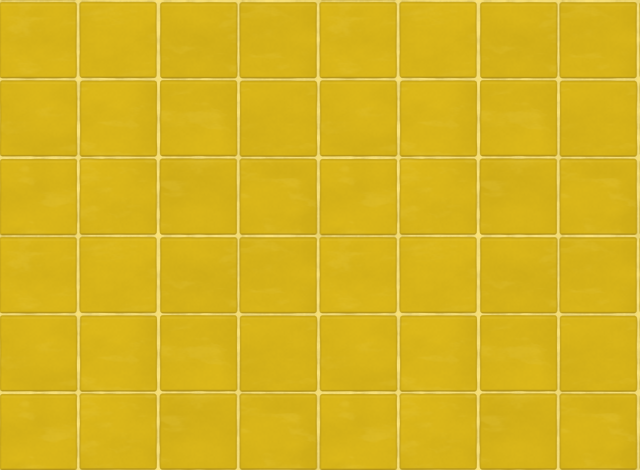
A Shadertoy shader for this texture:

```glsl
// Glossy yellow ceramic tiles, eight across and six down, in pale grout.
// Each tile is a rounded box with its own tone, cloudy glaze and shaded rim;
// the variation recurs every 4 by 3 tiles, so the canvas wraps without a seam.

const vec2 TILE_COUNT = vec2(8.0, 6.0);
const vec2 VARIATION_PERIOD = vec2(4.0, 3.0);
const vec2 GRID_SHIFT = vec2(0.02, 0.012);
const vec2 TILE_HALF_SIZE = vec2(0.480, 0.484);
const float CORNER_RADIUS = 0.035;

const vec3 GLAZE_LIGHT = vec3(0.86, 0.72, 0.10);
const vec3 GLAZE_DEEP = vec3(0.815, 0.68, 0.09);
const vec3 GLAZE_SHEEN = vec3(0.90, 0.79, 0.29);
const vec3 RIM_SHADE = vec3(0.68, 0.56, 0.10);
const vec3 GROUT_EDGE = vec3(0.85, 0.75, 0.34);
const vec3 GROUT_CORE = vec3(0.95, 0.86, 0.46);

float hash(vec2 p) {
    return fract(sin(dot(p, vec2(127.1, 311.7))) * 43758.5453);
}

// Value noise on a lattice that wraps after a whole number of cells
float wrappedNoise(vec2 p, vec2 period) {
    vec2 cell = floor(p);
    vec2 f = p - cell;
    f = f * f * (3.0 - 2.0 * f);
    vec2 a = mod(cell, period);
    vec2 b = mod(cell + 1.0, period);
    return mix(mix(hash(a), hash(vec2(b.x, a.y)), f.x),
               mix(hash(vec2(a.x, b.y)), hash(b), f.x), f.y);
}

float cloudNoise(vec2 p, vec2 period) {
    float sum = 0.0;
    float weight = 0.55;
    for (int octave = 0; octave < 4; octave++) {
        sum += weight * wrappedNoise(p, period);
        p *= 2.0;
        period *= 2.0;
        weight *= 0.5;
    }
    return sum;
}

float roundedBox(vec2 p, vec2 halfSize, float radius) {
    vec2 q = abs(p) - halfSize + radius;
    return length(max(q, 0.0)) + min(max(q.x, q.y), 0.0) - radius;
}

// Glaze: tile tone, soft pooling, faint smears and shaded edges
vec3 tileColor(vec2 local, vec2 id, float dist) {
    float tone = hash(id + 3.7);
    vec2 offset = floor(60.0 * vec2(hash(id + 11.3), hash(id + 27.9)));
    float pools = cloudNoise(local * vec2(2.0, 3.0) + offset, vec2(64.0));
    float smears = cloudNoise(local * vec2(3.0, 7.0) + offset.yx + pools, vec2(64.0));

    float depth = 0.35 + 0.35 * (tone - 0.5) + 1.3 * (pools - 0.5);
    depth += 0.25 * smoothstep(0.2, 0.5, local.x) - 0.15 * local.y;
    vec3 color = mix(GLAZE_LIGHT, GLAZE_DEEP, clamp(depth, 0.0, 1.0));
    color = mix(color, GLAZE_SHEEN, 0.22 * smoothstep(0.58, 0.85, smears));

    // Darker lower lip, weaker shade around the other sides
    float lip = smoothstep(0.028, 0.004, local.y + TILE_HALF_SIZE.y);
    float rim = smoothstep(-0.028, -0.002, dist);
    float sheen = smoothstep(0.02, 0.0, abs(local.y - TILE_HALF_SIZE.y + 0.035));
    color = mix(color, GLAZE_SHEEN, 0.18 * sheen);
    return mix(color, RIM_SHADE, max(0.85 * lip, 0.38 * rim));
}

vec3 groutColor(float dist, float wear) {
    float core = smoothstep(0.001, 0.013, dist + 0.008 * (wear - 0.5));
    return mix(GROUT_EDGE, GROUT_CORE, core) * (0.96 + 0.08 * wear);
}

void mainImage(out vec4 fragColor, in vec2 fragCoord) {
    vec2 grid = fragCoord / iResolution.xy * TILE_COUNT + GRID_SHIFT;
    vec2 id = mod(floor(grid), VARIATION_PERIOD);
    vec2 local = fract(grid) - 0.5;
    float pixel = TILE_COUNT.y / iResolution.y;

    // Slightly uneven placing and hand-cut edges
    vec2 jitter = vec2(hash(id + 5.1), hash(id + 8.6)) - 0.5;
    float waver = wrappedNoise(grid * 8.0, VARIATION_PERIOD * 8.0) - 0.5;
    vec2 placed = local - 0.007 * jitter;
    float dist = roundedBox(placed, TILE_HALF_SIZE, CORNER_RADIUS) + 0.006 * waver;

    float wear = cloudNoise(grid * 10.0, VARIATION_PERIOD * 10.0);
    float grain = wrappedNoise(grid * 40.0, VARIATION_PERIOD * 40.0) - 0.5;

    float softness = 0.5 * pixel + 0.002;
    float groutMask = smoothstep(-softness, softness, dist);
    vec3 color = mix(tileColor(placed, id, dist), groutColor(dist, wear), groutMask);
    fragColor = vec4(color * (1.0 + 0.012 * grain), 1.0);
}
```
